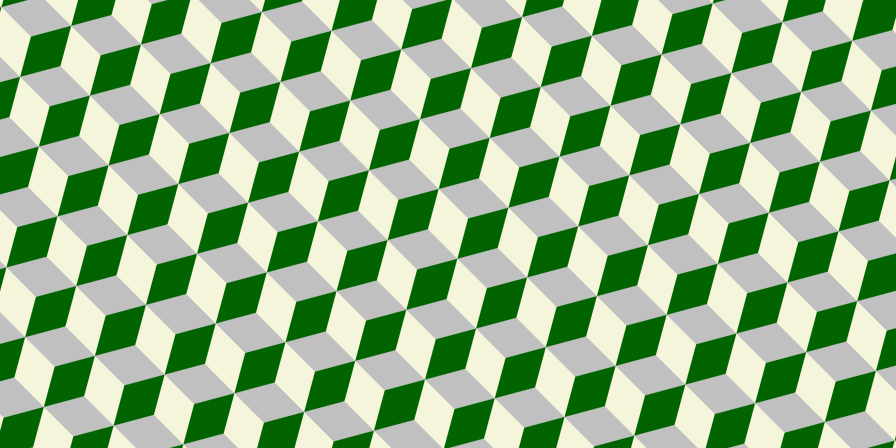
This pattern is drawn by a Shadertoy shader. Its source:

```glsl
// Tumbling blocks: three-coloured rhombi stacked into tilted cubes.
// The nearest point of a triangular lattice is found, then the lattice axis
// most aligned with the offset from that point picks the face colour.

const vec3 GREEN  = vec3(0.002, 0.392, 0.002);
const vec3 CREAM  = vec3(0.961, 0.961, 0.863);
const vec3 SILVER = vec3(0.753);

const float SPACING = 0.1612;                // lattice step, in canvas heights
const float TILT    = radians(-15.0);        // direction of the first axis
const vec2  ANCHOR  = vec2(-0.0208, 0.0781); // a lattice point, from the centre
const float SOFTNESS = 1.1;                  // edge blend width, in pixels

const float SQRT3 = sqrt(3.0);

// Offset from the nearest point of a unit triangular lattice,
// taken as two interleaved rectangular grids.
vec2 latticeOffset(vec2 p) {
    vec2 grid = vec2(1.0, SQRT3);
    vec2 a = p - grid * round(p / grid);
    vec2 q = p - 0.5 * grid;
    vec2 b = q - grid * round(q / grid);
    return dot(a, a) < dot(b, b) ? a : b;
}

// Coverage of a face: the difference of two axis alignments
// is the exact distance to the edge between their faces.
float coverage(float own, float rivalA, float rivalB, float blend) {
    return clamp(0.5 + (own - max(rivalA, rivalB)) / blend, 0.0, 1.0);
}

void mainImage(out vec4 fragColor, in vec2 fragCoord) {
    // Lattice space: centred, tilted, one unit per repeat
    vec2 p = (fragCoord - 0.5 * iResolution.xy) / iResolution.y - ANCHOR;
    vec2 axis = vec2(cos(TILT), sin(TILT));
    p = vec2(dot(p, axis), dot(p, vec2(-axis.y, axis.x))) / SPACING;
    float blend = SOFTNESS / (iResolution.y * SPACING);

    // Alignment with the axes at 0, 60 and 120 degrees
    vec2 q = latticeOffset(p);
    float flatAxis    = abs(q.x);
    float risingAxis  = abs(dot(q, vec2(0.5, 0.5 * SQRT3)));
    float fallingAxis = abs(dot(q, vec2(-0.5, 0.5 * SQRT3)));

    // Blend the three faces
    float silver = coverage(flatAxis, risingAxis, fallingAxis, blend);
    float green  = coverage(risingAxis, fallingAxis, flatAxis, blend);
    float cream  = coverage(fallingAxis, flatAxis, risingAxis, blend);
    vec3 color = (silver * SILVER + green * GREEN + cream * CREAM)
               / (silver + green + cream);

    fragColor = vec4(color, 1.0);
}
```
